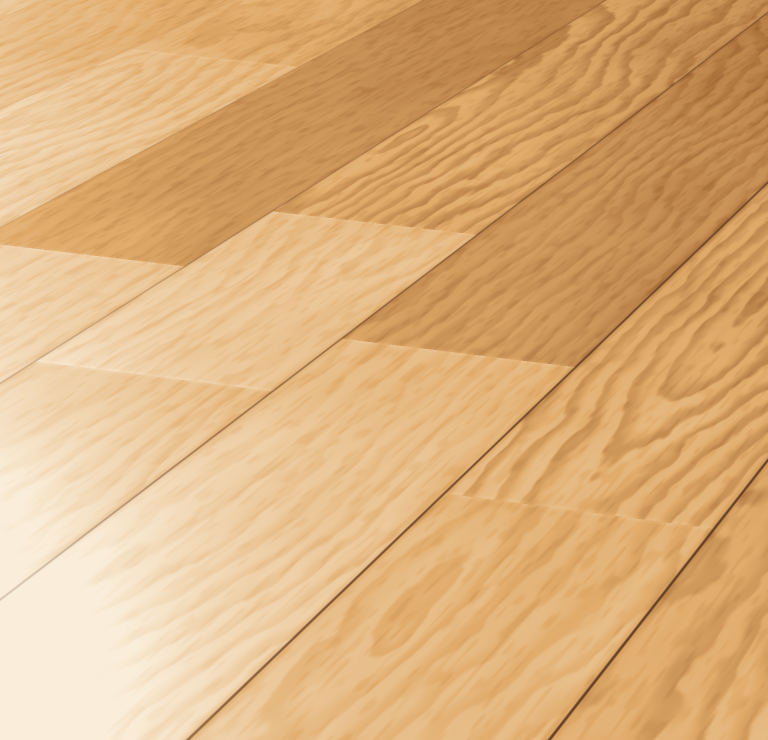
Write a Shadertoy shader that draws this texture.

```glsl
// Oak strip floor in perspective: seven rows of boards with staggered butt joints.
// The canvas is projected to floor coordinates; rings, pores, seams and window glow
// add up to one tone value, which a warm wood ramp turns into colour.

const float ASPECT = 0.966;                  // height of the view over its width
const vec2  VANISH = vec2(2.1315, 1.8177);   // vanishing point of the long seams
const float HORIZON_TILT = 0.05;
const float CROSS_VANISH = 18.6;             // how far left the butt joints converge
const float FIRST_SEAM = 0.75;
const float BOARD_WIDTH = 0.237;
const float SEAM_WIDTH = 0.005;              // half width, in boards
const float BEVEL_WIDTH = 0.035;
const float RING_COUNT = 9.0;
const float RING_TAPER = 0.08;
const float RING_CONTRAST = 0.17;
const float PORE_CONTRAST = 0.075;
const vec3  WOOD_DARK  = vec3(0.62, 0.39, 0.19);
const vec3  WOOD_MID   = vec3(0.88, 0.67, 0.415);
const vec3  WOOD_LIGHT = vec3(0.98, 0.93, 0.85);
const vec3  SEAM_COLOR = vec3(0.33, 0.19, 0.11);

// Per row, right to left: joint positions, then tone and ring strength of the pieces
const int ROWS = 8;
const vec2 JOINTS[ROWS] = vec2[ROWS](
    vec2(0, 99), vec2(12.19, 99), vec2(13.82, 99), vec2(13.06, 15.58),
    vec2(14.56, 99), vec2(18.5, 99), vec2(0, 99), vec2(0, 99));
const vec3 TONES[ROWS] = vec3[ROWS](
    vec3(0.50), vec3(0.58, 0.56, 0.5), vec3(0.66, 0.44, 0.5), vec3(0.58, 0.70, 0.54),
    vec3(0.62, 0.39, 0.5), vec3(0.63, 0.56, 0.5), vec3(0.52), vec3(0.56));
const vec3 RINGS[ROWS] = vec3[ROWS](
    vec3(0.8), vec3(0.7, 1.2, 1), vec3(0.5, 0.6, 1), vec3(0.5, 0.45, 1.2),
    vec3(0.3, 0.3, 1), vec3(0.6, 0.5, 1), vec3(0.4), vec3(0.4));

float hash(vec2 p) {
    vec3 q = fract(vec3(p.xyx) * 0.1031);
    q += dot(q, q.yzx + 33.33);
    return fract((q.x + q.y) * q.z);
}

float noise(vec2 p) {
    vec2 i = floor(p), f = fract(p);
    f = f * f * (3.0 - 2.0 * f);
    return mix(mix(hash(i), hash(i + vec2(1, 0)), f.x),
               mix(hash(i + vec2(0, 1)), hash(i + vec2(1, 1)), f.x), f.y);
}

// Growth rings: stretched arches around a random heart, with a crisp late-wood edge
float ringGrain(vec2 q, vec2 seed) {
    vec2 heart = vec2(mix(-0.5, 1.5, hash(seed)), mix(10.0, 19.0, hash(seed + 7.3)));
    vec2 shift = seed * 17.0;
    float f = RING_COUNT * length((q - heart) * vec2(1.0, RING_TAPER));
    f += 2.2 * noise(q * vec2(2.0, 0.7) + shift);
    f += 0.45 * noise(q * vec2(9.0, 3.5) + shift);
    f += 0.16 * noise(q * vec2(40.0, 9.0) + shift);
    float w = fract(f);
    float band = smoothstep(0.25, 0.82, w) * (1.0 - smoothstep(0.86, 1.0, w));
    return (band - 0.36) * mix(0.6, 1.3, noise(q * vec2(3.0, 1.0) + shift + 5.0));
}

// Short pores and fine fibres running along the board
float poreGrain(vec2 q, vec2 seed) {
    vec2 shift = seed * 31.0;
    float pores = smoothstep(0.55, 0.9, noise(q * vec2(62.0, 7.0) + shift));
    float fibres = noise(q * vec2(28.0, 1.6) + shift) - 0.5;
    return pores - 0.2 + 0.6 * fibres;
}

vec3 woodRamp(float t) {
    t = clamp(t, 0.0, 1.0) * 2.0;
    return t < 1.0 ? mix(WOOD_DARK, WOOD_MID, t) : mix(WOOD_MID, WOOD_LIGHT, t - 1.0);
}

vec3 floorColor(vec2 uv, float pixel) {
    // Project the canvas onto the floor
    vec2 p = uv * vec2(1.0, ASPECT);
    float depth = VANISH.y - p.y - HORIZON_TILT * (p.x - VANISH.x);
    float across = ((VANISH.x - p.x) / depth - FIRST_SEAM) / BOARD_WIDTH;
    float along = (p.x + CROSS_VANISH) / depth;

    // Find the board
    float row = floor(across);
    int index = clamp(int(row) + 1, 0, ROWS - 1);
    vec2 joint = JOINTS[index];
    int piece = int(step(joint.x, along) + step(joint.y, along));
    vec2 seed = vec2(row + 11.0, float(piece) + 3.0);
    vec2 q = vec2(across - row, along);

    // Window glow at lower left, haze on the left, shade at upper right
    vec2 g = (uv - vec2(0.0, 0.12)) / vec2(0.28, 0.35);
    float glow = exp(-dot(g, g));
    float light = 0.36 * glow + 0.15 * exp(-uv.x / 0.2) - 0.28 * uv.x * uv.y;

    // Add up board tone, light and grain
    float fade = 1.0 - 0.65 * glow;
    float tone = TONES[index][piece] + light;
    tone += 0.08 * (noise(q * vec2(2.5, 1.2) + seed * 9.0) - 0.5);
    tone -= fade * RING_CONTRAST * RINGS[index][piece] * ringGrain(q, seed);
    tone -= fade * PORE_CONTRAST * poreGrain(q, seed);

    // Faint pale edge at butt joints
    vec2 gap = abs(along - joint);
    tone += 0.04 * (1.0 - smoothstep(0.01, 0.04, min(gap.x, gap.y)));

    // Long seams: a soft bevel and a dark line, weaker with distance
    float seam = max(round(across), 0.0);
    float d = abs(across - seam);
    float strength = 0.85 * exp(-0.12 * seam * seam);
    float aa = pixel / (depth * BOARD_WIDTH);
    tone -= 0.16 * strength * (1.0 - smoothstep(0.0, BEVEL_WIDTH, d));
    float line = 1.0 - smoothstep(SEAM_WIDTH - aa, SEAM_WIDTH + aa, d);
    return mix(woodRamp(tone), SEAM_COLOR, line * strength * fade);
}

void mainImage(out vec4 fragColor, in vec2 fragCoord) {
    // Average four samples to smooth joints and grain
    vec3 color = vec3(0.0);
    for (int i = 0; i < 4; i++) {
        vec2 offset = vec2(i & 1, i >> 1) * 0.5 - 0.25;
        color += floorColor((fragCoord + offset) / iResolution.xy, 1.0 / iResolution.x);
    }
    fragColor = vec4(color * 0.25, 1.0);
}
```
